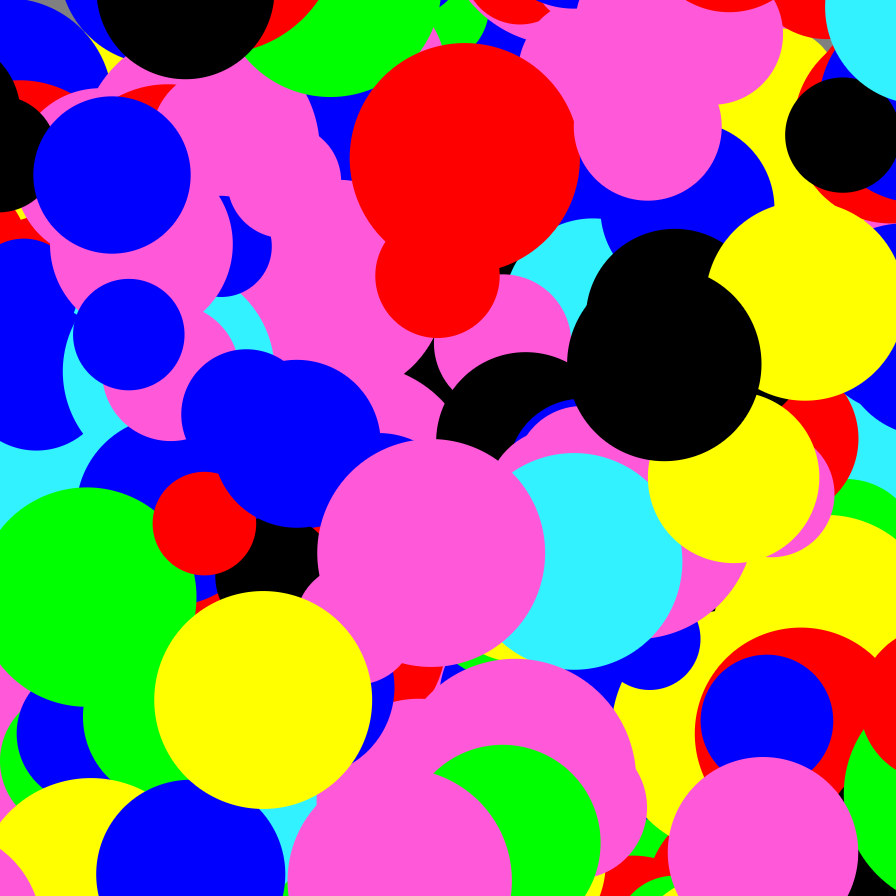
Reproduce this background procedurally as a Shadertoy shader.

```glsl
float hash(vec2 p) {
    return fract(sin(dot(p, vec2(12.9898, 78.233))) * 43758.5453);
}

// Picks a disc colour; the thresholds are cumulative shares
vec3 palette(float t) {
    if (t < 0.23) return vec3(1.0, 0.35, 0.85); // pink
    if (t < 0.41) return vec3(1.0, 0.0, 0.0);   // red
    if (t < 0.62) return vec3(0.0, 0.0, 1.0);   // blue
    if (t < 0.75) return vec3(0.0, 1.0, 0.0);   // green
    if (t < 0.84) return vec3(0.0);             // black
    if (t < 0.93) return vec3(1.0, 1.0, 0.0);   // yellow
    return vec3(0.2, 0.95, 1.0);                // cyan
}

void mainImage(out vec4 fragColor, in vec2 fragCoord) {
    vec2 uv = fragCoord / iResolution.y;
    float aspect = iResolution.x / iResolution.y;
    vec3 color = vec3(0.5);

    // Opaque discs stacked from back to front
    for (int i = 0; i < 260; i++) {
        float id = float(i);
        vec2 spread = vec2(hash(vec2(id, 1.0)), hash(vec2(id, 2.0)));
        vec2 center = mix(vec2(-0.1), vec2(aspect, 1.0) + 0.1, spread);
        float radius = mix(0.054, 0.138, hash(vec2(id, 3.0)));

        // Golden-ratio steps keep the colour shares balanced
        vec3 discColor = palette(fract(id * 0.618034 + 0.12 * hash(vec2(id, 4.0))));

        // One-pixel antialiased edge
        float inside = radius - distance(uv, center);
        float coverage = clamp(inside * iResolution.y + 0.5, 0.0, 1.0);
        color = mix(color, discColor, coverage);
    }

    fragColor = vec4(color, 1.0);
}
```
